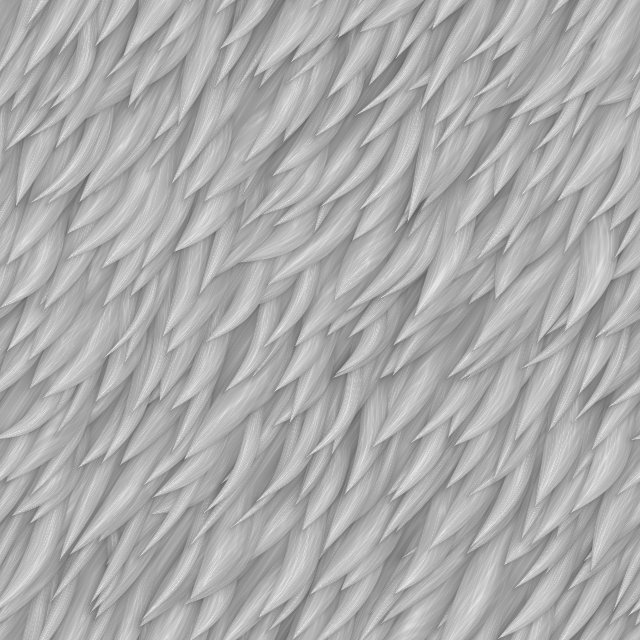
Write a Shadertoy shader that draws this texture map.

```glsl
// Tileable grey fur: long, gently bent locks lie over each other like shingles.
// A wrapped grid of jittered locks is painted from the lower rows to the upper,
// each lock dropping a soft shadow before it covers the fibres that lie below.

const vec2 GRID = vec2(22.0, 13.0);
const float TAU = 6.2831853;

vec4 hash4(vec2 p) {
    vec4 q = fract(p.xyxy * vec4(0.1031, 0.1030, 0.0973, 0.1099));
    q += dot(q, q.wzxy + 33.33);
    return fract((q.xxyz + q.yzzw) * q.zywx);
}

// Value noise that repeats after the given whole period.
float noise(vec2 p, vec2 period) {
    vec2 i = floor(p), f = fract(p);
    f = f * f * (3.0 - 2.0 * f);
    vec2 a = mod(i, period), b = mod(i + 1.0, period);
    float low = mix(hash4(a).x, hash4(vec2(b.x, a.y)).x, f.x);
    float high = mix(hash4(vec2(a.x, b.y)).x, hash4(b).x, f.x);
    return mix(low, high, f.y);
}

// Thin bright lines along the middle level of the noise.
float hairLines(vec2 p, vec2 period) {
    float line = 1.0 - abs(2.0 * noise(p, period) - 1.0);
    return line * line * line * line;
}

// Two crossing sets of hairs; u runs across the lock, t from tip to root.
float hairs(float u, float t, float seed) {
    vec2 wide = vec2(2048.0);
    float along = hairLines(vec2(u * 8.0 + t * 5.0, t * 4.0) + seed, wide);
    float crossing = hairLines(vec2(u * 6.0 - t * 13.0, t * 3.0) + seed + 37.0, wide);
    return 0.55 * along + 0.45 * crossing;
}

// Grey of the lock surface: bright wandering ridge, darker flanks.
float lockShade(float u, float t, vec4 rnd) {
    float seed = floor(rnd.x * 200.0) + 5.0;
    float v = u - 0.3 * sin(5.0 * t + TAU * rnd.y);
    float ridge = exp(-5.0 * v * v);
    float shade = 0.765 + 0.06 * ridge - 0.09 * u * u - 0.05 * t;
    shade += 0.02 * (rnd.z - 0.5);
    return shade + (0.10 + 0.06 * ridge) * (hairs(u, t, seed) - 0.25);
}

// Fibres beneath the locks, sheared by whole numbers so that they wrap.
float undercoat(vec2 uv) {
    float across = 3.0 * uv.x - 2.0 * uv.y;
    float lines = hairLines(vec2(70.0 * across, 8.0 * uv.y), vec2(70.0, 8.0));
    float folds = noise(vec2(12.0 * across, 6.0 * uv.y), vec2(12.0, 6.0));
    return 0.68 + 0.08 * (lines - 0.25) + 0.14 * (folds - 0.5);
}

void mainImage(out vec4 fragColor, in vec2 fragCoord) {
    vec2 uv = fragCoord / iResolution.xy;
    float soft = 0.8 / iResolution.y;
    vec2 home = floor(uv * GRID);
    float grey = undercoat(uv);

    for (int j = -3; j <= 3; j++)
    for (int i = 4; i >= -4; i--) {
        vec2 cell = home + vec2(i, j);
        vec2 id = mod(cell, GRID);
        vec4 rnd = hash4(id + 11.0);
        vec4 form = hash4(id + 71.0);
        vec2 center = (cell + rnd.xy) / GRID;

        // Local frame: the axis points from tip to root.
        vec2 c = id / GRID;
        float angle = 1.02 + 0.07 * sin(TAU * (c.x + 2.0 * c.y))
                    + 0.06 * sin(TAU * (3.0 * c.x - c.y)) + 0.36 * (rnd.z - 0.5);
        vec2 axis = vec2(cos(angle), sin(angle));
        float len = mix(0.21, 0.31, form.x);
        vec2 p = uv - center;
        float t = dot(p, axis) / len + 0.5;
        if (t > 1.0) continue;

        // S-shaped centre line and a width that tapers to the tip.
        float tc = max(t, 0.0);
        float bend = mix(-0.003, 0.022, form.y) * sin(5.0 * tc);
        float s = dot(p, vec2(axis.y, -axis.x)) - bend;
        float taper = 1.0 - min(tc / 0.55, 1.0);
        float width = mix(0.010, 0.032, form.z) * (1.0 - taper * taper);
        width *= 1.0 - 0.3 * smoothstep(0.55, 1.0, tc);

        // Thin contact line and broad shadow around the lock.
        vec2 gap = vec2(-t * len, abs(s) - width);
        float dist = length(max(gap, 0.0));
        float rootFade = 1.0 - smoothstep(0.35, 0.85, t);
        float shadow = 0.10 * exp(-dist / 0.003) + 0.09 * exp(-dist / 0.013);
        grey *= 1.0 - rootFade * shadow;

        // The lock itself, melting away at the root.
        float cover = 1.0 - smoothstep(-soft, soft, max(gap.x, gap.y));
        cover *= 1.0 - smoothstep(0.6, 1.0, t);
        if (cover > 0.0) {
            float u = clamp(s / max(width, 0.0005), -1.0, 1.0);
            grey = mix(grey, lockShade(u, tc, form.wxyz), cover);
        }
    }
    fragColor = vec4(vec3(clamp(grey, 0.0, 1.0)), 1.0);
}
```
